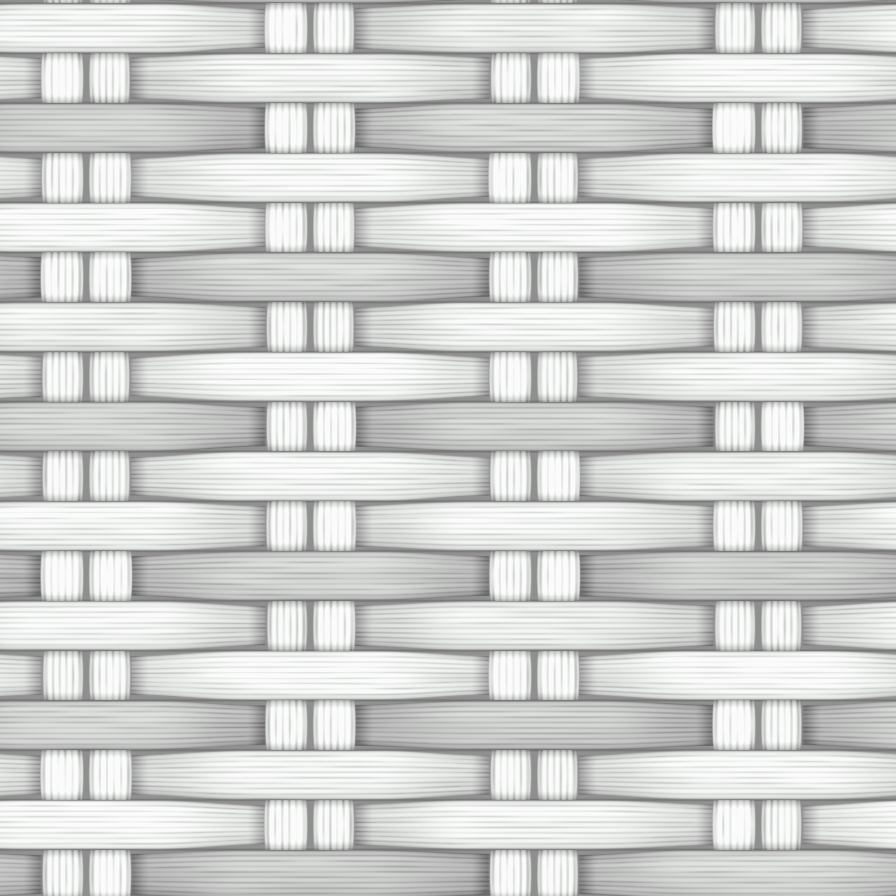
A WebGL 2 fragment shader for this texture:

```glsl
#version 300 es
precision highp float;
// White wicker weave: 18 rows of flat ribbed strands pass over and under
// 4 pairs of ribbed uprights. Each strand and upright is shaded in its own
// local cell, with hashed tones keyed to wrapped cell numbers so it tiles.
uniform vec2 u_resolution;
out vec4 fragColor;

const float TAU = 6.2831853;

float hash(vec2 p) {
  vec3 q = fract(p.xyx * vec3(0.1031, 0.1030, 0.0973));
  q += dot(q, q.yzx + 33.33);
  return fract((q.x + q.y) * q.z);
}

// Streak noise: smooth along x, independent for each whole lane
float streak(float x, float lane, float seed) {
  float cell = floor(x);
  float f = smoothstep(0.0, 1.0, x - cell);
  vec2 p = vec2(cell + 40.0, lane + 20.0 + seed * 97.0);
  return mix(hash(p), hash(p + vec2(1.0, 0.0)), f);
}

// Rounded ribs: dark narrow grooves with a strength that varies per groove
float groove(float across, float along, float seed) {
  float wave = 0.5 + 0.5 * cos(TAU * across);
  return wave * wave * (0.35 + 0.9 * streak(along, floor(across + 0.5), seed));
}

float strandTone(float u, float w, float row, float seed) {
  float end = abs(u);
  float kind = mod(row, 3.0);
  float tone = kind > 1.5 ? 0.845 : (kind > 0.5 ? 0.99 : 0.965);
  tone += 0.05 * (seed - 0.5);
  tone += 0.05 * (streak(u * 3.0, floor(w * 4.5 + 0.5), seed + 3.0) - 0.5);
  tone -= 0.115 * groove(w * 4.5 + 0.5, u * 5.0, seed);
  // Bends down behind the uprights, and rounds off at both long edges
  tone -= 0.11 * smoothstep(0.25, 0.8, end);
  tone -= 0.24 * smoothstep(0.71, 0.82, end);
  tone -= 0.17 * pow(min(abs(w), 1.0), 7.0) + 0.025 * w;
  return tone;
}

float uprightTone(float a, float v, float seed) {
  float tone = 1.02 + 0.04 * (seed - 0.5);
  tone -= 0.16 * groove(a * 3.0 + 0.5, v * 2.0, seed);
  tone -= 0.20 * pow(min(abs(a), 1.0), 6.0);
  // Contact shadow under the strands above and below
  tone -= 0.22 * smoothstep(0.30, 0.52, abs(v));
  return tone;
}

void main() {
  vec2 uv = gl_FragCoord.xy / u_resolution;
  vec2 aa = vec2(4.0, 18.0) / u_resolution;

  // Row cell: v runs downward from -0.5 to 0.5
  float y = (1.0 - uv.y) * 18.0 - 0.07;
  float row = mod(floor(y), 18.0);
  float v = fract(y) - 0.5;

  // Strand cell: u = 0 at its crest, u = +-1 at the uprights hiding it
  float x = uv.x * 4.0 - 0.385 + row + 1.0;
  float column = mod(floor(x * 0.5), 2.0);
  float u = mod(x, 2.0) - 1.0;
  float seed = hash(vec2(column + 5.0, row + 11.0));

  // Dark space behind the weave
  float tone = 0.57;

  // Strand, tapering towards the ends
  float taper = smoothstep(0.30, 0.85, abs(u));
  float halfHeight = 0.49 - (0.075 + 0.04 * seed) * taper;
  float strand = 1.0 - smoothstep(-aa.y, aa.y, abs(v) - halfHeight);
  tone = mix(tone, strandTone(u, v / halfHeight, row, seed), strand);

  // Pair of uprights showing in the gap, with a dark slit between them
  float side = u < 0.0 ? 1.0 : 0.0;
  float post = hash(vec2(column * 2.0 + side + 31.0, row + 7.0));
  float offset = 1.0 - abs(u);
  float halfWidth = 0.089 + 0.007 * post - 0.02 * v * v;
  float a = (offset - 0.106 - 0.006 * (post - 0.5)) / halfWidth;
  float slit = 1.0 - smoothstep(0.19, 0.21, offset);
  tone = mix(tone, 0.56, slit);
  float body = 1.0 - smoothstep(-aa.x, aa.x, (abs(a) - 1.0) * halfWidth);
  tone = mix(tone, uprightTone(a, v, post), body);

  // Seam shadow between rows
  tone -= 0.10 * smoothstep(0.455, 0.5, abs(v));

  // Faint cool-green tint in the light greys, neutral in white and shadow
  tone = clamp(tone, 0.42, 0.985);
  float tint = smoothstep(0.65, 0.88, tone) * (1.0 - smoothstep(0.92, 0.98, tone));
  fragColor = vec4(tone + vec3(-0.006, 0.007, -0.006) * tint, 1.0);
}
```
